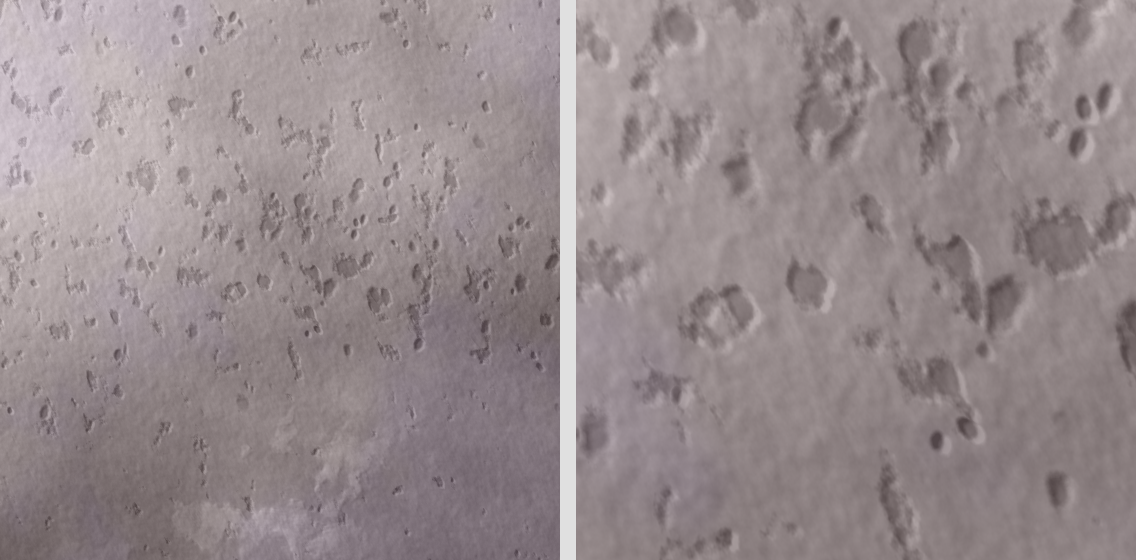
Left, the full canvas; right, a detail of the centre.
A three.js fragment shader for this texture:

```glsl
// Weathered concrete wall: pitted, raking light from the left, flaking patches below.
varying vec2 vUv;

const vec3 SHADOW = vec3(0.30, 0.252, 0.262);     // tone 0
const vec3 LIGHT = vec3(0.83, 0.787, 0.797);      // tone 1
const vec3 VIOLET = vec3(-0.004, -0.006, 0.024);  // tint of cool patches
const vec4 CORNERS = vec4(0.43, 0.28, 0.90, 0.58); // tone at BL, BR, TL, TR
const vec2 TO_LIGHT = vec2(-0.85, 0.53);
const vec2 CRUMBLE_SCALE = vec2(44.0, 29.0);
const float CRUMBLE_LEAN = 0.22;
const float RELIEF_STEP = 0.005;
const float RELIEF_GAIN = 0.34;
const float PIT_SHADE = 0.20;
const float PIT_CELLS = 25.0;
const float CLOUD_GAIN = 0.42;
const float FLAKE_GAIN = 0.20;
const float GRAIN_GAIN = 0.12;

float hash(vec2 p) {
  return fract(sin(dot(p, vec2(127.1, 311.7))) * 43758.5453);
}

float noise(vec2 p) {
  vec2 i = floor(p), f = fract(p);
  f = f * f * (3.0 - 2.0 * f);
  return mix(mix(hash(i), hash(i + vec2(1, 0)), f.x),
             mix(hash(i + vec2(0, 1)), hash(i + vec2(1, 1)), f.x), f.y);
}

mat2 rotation(float a) {
  return mat2(cos(a), -sin(a), sin(a), cos(a));
}

float fbm(vec2 p) {
  float sum = 0.0, gain = 0.5;
  for (int i = 0; i < 5; i++) {
    sum += gain * noise(p);
    p = rotation(0.6) * p * 2.03 + 13.7;
    gain *= 0.5;
  }
  return sum / 0.97;
}

// How crowded the pits are: clusters above, along the left edge and right of centre
float pitDensity(vec2 p) {
  float cluster = smoothstep(0.40, 0.66, fbm(p * 5.5 + 4.0));
  float edge = 1.0 - smoothstep(0.0, 0.25, p.x);
  float region = smoothstep(0.20, 0.56, p.y + 0.30 * edge);
  float band = exp(-18.0 * dot(p - vec2(0.70, 0.64), p - vec2(0.70, 0.64)));
  return region * (0.12 + 0.42 * cluster + 0.26 * band + 0.24 * edge) + 0.05;
}

// Single ragged, upright hollows scattered one per cell
float pits(vec2 p, float density) {
  vec2 q = p * PIT_CELLS;
  vec2 cell = floor(q);
  float ragged = 0.9 * (fbm(q * 2.6) - 0.5);
  float depth = 0.0;
  for (int j = -1; j <= 1; j++) {
    for (int i = -1; i <= 1; i++) {
      vec2 id = cell + vec2(i, j);
      vec2 d = q - id - vec2(hash(id), hash(id + 7.3));
      d = rotation(1.4 * (hash(id + 19.1) - 0.35)) * d;
      d.x *= 1.6;
      float size = mix(0.22, 0.62, pow(hash(id + 3.7), 2.0));
      float present = smoothstep(0.0, 0.1, 0.5 * density - hash(id + 11.9));
      depth = max(depth, present * (1.0 - smoothstep(0.3, 1.0, length(d) / size + ragged)));
    }
  }
  return depth;
}

// Crumbled surface: noise hollows that spread where the density is high
float crumble(vec2 p, float density) {
  vec2 q = rotation(CRUMBLE_LEAN) * p * CRUMBLE_SCALE;
  return smoothstep(0.0, 0.17, fbm(q) - mix(0.70, 0.50, density));
}

float hollows(vec2 p, float density) {
  return max(pits(p, density), 0.8 * crumble(p, density));
}

// Thin plaster remnants with torn, broken edges in the lower part
float flakes(vec2 p) {
  vec2 warp = vec2(fbm(p * 13.0), fbm(p * 13.0 + 21.0)) - 0.5;
  float sheet = fbm((p + 0.13 * warp) * vec2(9.0, 7.0) + 2.6);
  float torn = smoothstep(0.30, 0.62, fbm(p * vec2(34.0, 24.0) + 9.0));
  vec2 d = (p - vec2(0.52, 0.12)) / vec2(0.30, 0.17);
  return smoothstep(0.46, 0.60, sheet) * mix(0.25, 1.0, torn) * exp(-dot(d, d));
}

// Fine gouges running down to the right
float scratches(vec2 p) {
  vec2 q = rotation(-0.85) * p;
  vec2 d = (p - vec2(0.86, 0.46)) / vec2(0.13, 0.08);
  return smoothstep(0.74, 0.92, noise(q * vec2(15.0, 95.0))) * exp(-dot(d, d));
}

float height(vec2 p, float density) {
  float rough = fbm(rotation(0.3) * p * vec2(82.0, 58.0));
  return rough * (0.50 + 0.60 * density) + 0.6 * flakes(p)
       - 0.85 * hollows(p, density) - 0.3 * scratches(p);
}

void main() {
  vec2 p = vUv;
  float density = pitDensity(p);

  // Broad light falloff, stains and the darker damp lower part
  float tone = mix(mix(CORNERS.x, CORNERS.y, p.x), mix(CORNERS.z, CORNERS.w, p.x), p.y);
  float cloud = fbm(p * 4.2 + 8.0) - 0.5;
  tone += CLOUD_GAIN * cloud;
  float dampLine = 0.34 + 0.24 * p.x + 0.35 * cloud;
  tone += 0.08 * smoothstep(-0.06, 0.06, p.y - dampLine) - 0.02;

  // Relief lit from the side, with shade inside the hollows
  float slope = height(p, density) - height(p + TO_LIGHT * RELIEF_STEP, density);
  tone += RELIEF_GAIN * clamp(slope, -0.8, 0.6);
  tone -= PIT_SHADE * hollows(p, density) + 0.10 * scratches(p);
  tone += FLAKE_GAIN * flakes(p);
  tone += GRAIN_GAIN * (fbm(p * vec2(150.0, 115.0)) - 0.5);

  vec3 color = mix(SHADOW, LIGHT, clamp(tone, 0.04, 1.0));
  color += VIOLET * (smoothstep(0.42, 0.64, fbm(p * 4.0 + 40.0)) - 0.25);
  gl_FragColor = vec4(color, 1.0);
}
```
